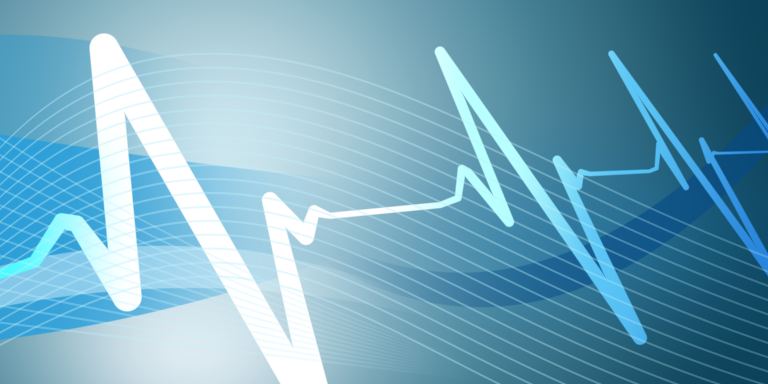
Reproduce this background procedurally as a Shadertoy shader.

```glsl
// Glowing heartbeat trace receding over teal waves and fine curved lines.

const int POINTS = 11;

// One beat as x, y, radius: the near beat and the one behind it.
const vec3 NEAR_BEAT[POINTS] = vec3[](
    vec3(-0.03, 0.276, 0.012), vec3(0.09, 0.318, 0.016), vec3(0.16, 0.425, 0.02),
    vec3(0.2, 0.417, 0.022), vec3(0.331, 0.227, 0.038), vec3(0.271, 0.875, 0.038),
    vec3(0.849, -0.13, 0.038), vec3(0.703, 0.479, 0.021), vec3(0.797, 0.383, 0.021),
    vec3(0.818, 0.451, 0.015), vec3(0.859, 0.438, 0.008));
const vec3 NEXT_BEAT[POINTS] = vec3[](
    vec3(1.146, 0.466, 0.008), vec3(1.193, 0.484, 0.009), vec3(1.203, 0.56, 0.011),
    vec3(1.219, 0.55, 0.012), vec3(1.326, 0.422, 0.013), vec3(1.146, 0.865, 0.014),
    vec3(1.667, 0.12, 0.018), vec3(1.451, 0.583, 0.012), vec3(1.505, 0.516, 0.011),
    vec3(1.513, 0.552, 0.008), vec3(1.536, 0.547, 0.006));

// Perspective continuation of the two beats into the distance.
vec3 tracePoint(int index) {
    float beat = float(index / POINTS);
    vec3 a = NEAR_BEAT[index % POINTS];
    vec3 b = NEXT_BEAT[index % POINTS];
    float shrink = 0.48 + 0.1 * (1.0 - smoothstep(0.25, 0.55, a.y));
    vec2 pos = (a.xy + beat * (b.xy * (1.0 + shrink) - a.xy)) / (1.0 + shrink * beat);
    float radius = beat < 0.5 ? a.z : b.z * pow(0.6, beat - 1.0);
    return vec3(pos, radius);
}

float taperedSegment(vec2 p, vec3 a, vec3 b) {
    vec2 ab = b.xy - a.xy;
    float h = clamp(dot(p - a.xy, ab) / dot(ab, ab), 0.0, 1.0);
    return length(p - a.xy - ab * h) - mix(a.z, b.z, h);
}

float traceDistance(vec2 p) {
    float d = 1e3;
    vec3 previous = tracePoint(0);
    for (int i = 1; i < 4 * POINTS; i++) {
        vec3 current = tracePoint(i);
        d = min(d, taperedSegment(p, previous, current));
        previous = current;
    }
    return d;
}

// Coverage of the area between two heights.
float band(float y, float low, float high, float px) {
    return smoothstep(-px, px, y - low) * smoothstep(-px, px, high - y);
}

// Evenly spaced thin lines that blend from one curve to another.
float strands(float y, float low, float high, float count, float px) {
    float spacing = (high - low) / count;
    float f = (y - low) / spacing;
    float d = abs(fract(f + 0.5) - 0.5) * spacing;
    float inside = step(-0.5, f) * step(f, count + 0.5);
    return inside * (1.0 - smoothstep(0.001, 0.002 + px, d));
}

void mainImage(out vec4 fragColor, in vec2 fragCoord) {
    float px = 1.0 / iResolution.y;
    vec2 p = fragCoord * vec2(2.0 / iResolution.x, px);
    float x = p.x, y = p.y;

    // Backdrop with two soft glows
    float d = length(p - vec2(0.58, 0.6));
    vec3 color = mix(vec3(0.8, 0.9, 0.93), vec3(0.3, 0.53, 0.61), smoothstep(0.0, 0.95, d));
    color = mix(color, vec3(0.05, 0.26, 0.35), smoothstep(0.7, 1.5, d));
    vec2 lowGlow = (p - vec2(0.5, 0.08)) / vec2(0.38, 0.27);
    color = mix(color, vec3(0.93, 0.96, 0.98), 0.85 * exp(-dot(lowGlow, lowGlow)));
    vec2 blueGlow = (p - vec2(1.5, 0.38)) / vec2(0.5, 0.22);
    color = mix(color, vec3(0.1, 0.48, 0.72), 0.4 * exp(-dot(blueGlow, blueGlow)));

    // Translucent waves on the left
    float upper = band(y, 0.3, 0.91 - 0.3 * x * x, px);
    color = mix(color, vec3(0.2, 0.6, 0.78), 0.55 * upper * (1.0 - smoothstep(0.0, 0.6, x)));
    float blue = band(y, 0.115 + 0.13 * x + 0.13 * x * x, 0.65 - 0.16 * x + 0.03 * x * x, px);
    color = mix(color, vec3(0.15, 0.62, 0.86), 0.85 * blue * (1.0 - smoothstep(0.1, 0.95, x)));
    float pale = band(y, 0.2 + 0.2 * x - 0.2 * x * x, 0.36 - 0.3 * (x - 0.42) * (x - 0.42), px);
    color = mix(color, vec3(0.9, 0.97, 1.0), 0.45 * pale * (1.0 - smoothstep(0.4, 1.2, x)));

    // Dark ribbon rising to the right
    float ribbon = band(y, 0.2 + 0.72 * (x - 1.25) * (x - 1.25),
                        0.29 + 0.69 * (x - 1.2) * (x - 1.2), px);
    color = mix(color, vec3(0.02, 0.29, 0.53), 0.6 * ribbon * smoothstep(0.75, 1.7, x));

    // Heartbeat trace: cyan tail, white front, blue distance
    vec3 ink = mix(vec3(1.0), vec3(0.72, 1.0, 1.0), smoothstep(1.0, 1.25, x));
    ink = mix(ink, vec3(0.35, 0.77, 0.96), smoothstep(1.3, 1.62, x + 0.2 * (0.5 - y)));
    ink = mix(ink, vec3(0.16, 0.52, 0.86), smoothstep(1.6, 2.05, x + 0.2 * (0.5 - y)));
    float tail = (1.0 - smoothstep(0.0, 0.36, x)) * (1.0 - smoothstep(0.5, 0.7, y));
    ink = mix(ink, vec3(0.3, 0.98, 1.0), tail);
    color = mix(color, ink, 1.0 - smoothstep(-px, px, traceDistance(p)));

    // Fine line sheets over everything
    float s = x - 0.55, left = max(-s, 0.0);
    float crest = 0.86 - 0.48 * s * s / (1.0 + 0.43 * s * s) - 0.7 * left * left * left;
    float base = 0.28 - 0.75 * s * s / (1.0 + 0.9 * s * s);
    float sheet = strands(y, base, crest, 16.0, px);
    float mesh = strands(y, 0.16 - 0.12 * x, 0.64 - 0.62 * x + 0.12 * x * x, 11.0, px);
    mesh *= 1.0 - smoothstep(0.5, 1.3, x);
    color = mix(color, vec3(0.75, 0.93, 0.98), 0.38 * sheet * (1.0 - 0.35 * smoothstep(1.2, 2.0, x)));
    color = mix(color, vec3(0.75, 0.95, 1.0), 0.3 * mesh);

    fragColor = vec4(color, 1.0);
}
```
